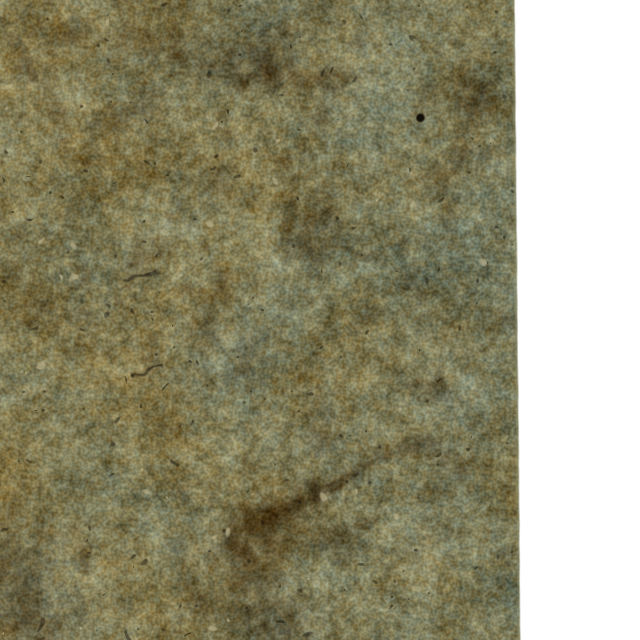
Reproduce this texture procedurally as a three.js fragment shader.

```glsl
varying vec2 vUv;

const vec3 STONE = vec3(0.475, 0.455, 0.315);
const vec3 TONE_TINT = vec3(0.92, 1.0, 0.97);
const vec3 WARM_SHIFT = vec3(0.10, 0.0, -0.11);
const vec3 STAIN_COLOUR = vec3(0.23, 0.175, 0.075);
const vec3 PIT_COLOUR = vec3(0.07, 0.055, 0.03);
const vec3 FLECK_COLOUR = vec3(0.74, 0.70, 0.55);
const vec3 RIM_COLOUR = vec3(0.56, 0.56, 0.43);
const vec3 BACKDROP = vec3(1.0);

const int OCTAVES = 6;
const float COARSE_FREQ = 4.5;
const float FREQ_STEP = 2.15;
const float COARSE_AMP = 0.07;
const float FINE_AMP = 0.14;
const float EDGE_BOTTOM = 0.813;
const float EDGE_TOP = 0.804;
const float EDGE_SOFTNESS = 0.002;
const float RIM_WIDTH = 0.006;
const vec2 HOLE_CENTRE = vec2(0.657, 0.816);
const float HOLE_RADIUS = 0.007;

float hash(vec2 p) {
  vec3 q = fract(p.xyx * vec3(0.1031, 0.1030, 0.0973));
  q += dot(q, q.yzx + 33.33);
  return fract((q.x + q.y) * q.z);
}

float cornerSlope(vec2 cell, vec2 offset) {
  float angle = 6.2832 * hash(cell);
  return dot(vec2(cos(angle), sin(angle)), offset);
}

float gradientNoise(vec2 p) {
  vec2 i = floor(p), f = fract(p);
  vec2 u = f * f * f * (f * (f * 6.0 - 15.0) + 10.0);
  vec2 e = vec2(1.0, 0.0);
  float low = mix(cornerSlope(i, f), cornerSlope(i + e, f - e), u.x);
  float high = mix(cornerSlope(i + e.yx, f - e.yx), cornerSlope(i + 1.0, f - 1.0), u.x);
  return mix(low, high, u.y);
}

// Octaves grow stronger towards the fine grain; each is turned to hide the lattice
float mottle(vec2 p) {
  float sum = 0.0;
  mat2 turn = mat2(0.8, 0.6, -0.6, 0.8) * FREQ_STEP;
  p *= COARSE_FREQ;
  for (int i = 0; i < OCTAVES; i++) {
    float amp = mix(COARSE_AMP, FINE_AMP, float(i) / float(OCTAVES - 1));
    sum += amp * gradientNoise(p + 17.3 * float(i));
    p = turn * p;
  }
  return sum;
}

// Soft stroke from a to b
float streak(vec2 p, vec2 a, vec2 b, float width) {
  vec2 ab = b - a;
  float t = clamp(dot(p - a, ab) / dot(ab, ab), 0.0, 1.0);
  float d = length(p - a - ab * t) / width;
  return exp(-d * d);
}

// Sparse round dots, one at most per cell
float specks(vec2 p, float cells, float share, float radius) {
  vec2 cell = floor(p * cells);
  vec2 centre = 0.3 + 0.4 * vec2(hash(cell + 11.0), hash(cell + 47.0));
  float size = radius * (0.5 + hash(cell + 83.0));
  float d = length(fract(p * cells) - centre);
  return step(hash(cell), share) * (1.0 - smoothstep(size * 0.4, size, d));
}

float stains(vec2 p) {
  float s = 0.75 * streak(p, vec2(0.35, 0.16), vec2(0.50, 0.225), 0.022);
  s += 0.65 * streak(p, vec2(0.50, 0.23), vec2(0.66, 0.315), 0.011);
  s += 0.55 * streak(p, vec2(0.66, 0.315), vec2(0.72, 0.26), 0.018);
  s += 0.75 * streak(p, vec2(0.505, 0.235), vec2(0.52, 0.237), 0.02);
  s += 0.65 * streak(p, vec2(0.38, 0.13), vec2(0.43, 0.02), 0.05);
  s += 0.60 * streak(p, vec2(-0.02, 0.13), vec2(0.06, 0.04), 0.06);
  s += 0.45 * streak(p, vec2(0.20, 0.94), vec2(0.40, 0.89), 0.03);
  s += 0.55 * streak(p, vec2(0.40, 0.89), vec2(0.54, 0.88), 0.022);
  s += 0.50 * streak(p, vec2(0.01, 0.95), vec2(0.11, 0.79), 0.012);
  s += 0.40 * streak(p, vec2(0.45, 0.62), vec2(0.49, 0.62), 0.022);
  s += 0.45 * streak(p, vec2(0.21, 0.59), vec2(0.205, 0.55), 0.014);
  s += 0.40 * streak(p, vec2(0.35, 0.55), vec2(0.32, 0.48), 0.018);
  // Loose blotches between the marked stains
  s += 0.55 * smoothstep(0.15, 0.6, gradientNoise(p * 9.0 + 5.0));
  s += 0.45 * smoothstep(0.2, 0.6, gradientNoise(p * 19.0 + 61.0));
  return clamp(s * (0.8 + 1.0 * gradientNoise(p * 34.0)), 0.0, 1.0);
}

void main() {
  vec2 p = vUv;
  vec2 wobble = vec2(gradientNoise(p * 11.0), gradientNoise(p * 11.0 + 37.0));
  wobble += 0.5 * vec2(gradientNoise(p * 43.0), gradientNoise(p * 43.0 + 71.0));
  vec2 warped = p + 0.022 * wobble;

  // Grain and its drift between warm brown and cool green
  float warmth = gradientNoise(p * 6.0 + 90.0) + 0.8 * gradientNoise(p * 38.0 + 20.0);
  warmth += 0.9 * gradientNoise(p * 120.0 + 7.0) + 0.25 - 0.7 * p.x;
  vec3 colour = STONE + TONE_TINT * (mottle(p) + 0.015) + WARM_SHIFT * 0.5 * warmth;

  // Stains, scratches, pits and pale flecks
  colour = mix(colour, STAIN_COLOUR + 0.6 * (colour - STONE), 0.8 * stains(warped));
  float scratch = streak(warped, vec2(0.20, 0.567), vec2(0.245, 0.573), 0.004);
  scratch += streak(warped, vec2(0.21, 0.412), vec2(0.25, 0.419), 0.003);
  colour = mix(colour, PIT_COLOUR, 0.55 * scratch);
  colour = mix(colour, PIT_COLOUR, 0.45 * specks(warped, 60.0, 0.07, 0.2));
  colour = mix(colour, FLECK_COLOUR, 0.65 * specks(warped, 38.0, 0.025, 0.2));
  float hole = 1.0 - smoothstep(0.6, 1.25, length(p - HOLE_CENTRE) / HOLE_RADIUS);
  colour = mix(colour, PIT_COLOUR, hole);

  // Cut side with a thin pale rim against the backdrop
  float inset = mix(EDGE_BOTTOM, EDGE_TOP, p.y) - p.x + 0.001 * gradientNoise(p * 30.0);
  colour = mix(colour, RIM_COLOUR, 0.5 * (1.0 - smoothstep(0.3, 1.0, inset / RIM_WIDTH)));
  colour = mix(BACKDROP, colour, smoothstep(-EDGE_SOFTNESS, EDGE_SOFTNESS, inset));
  gl_FragColor = vec4(clamp(colour, 0.0, 1.0), 1.0);
}
```
